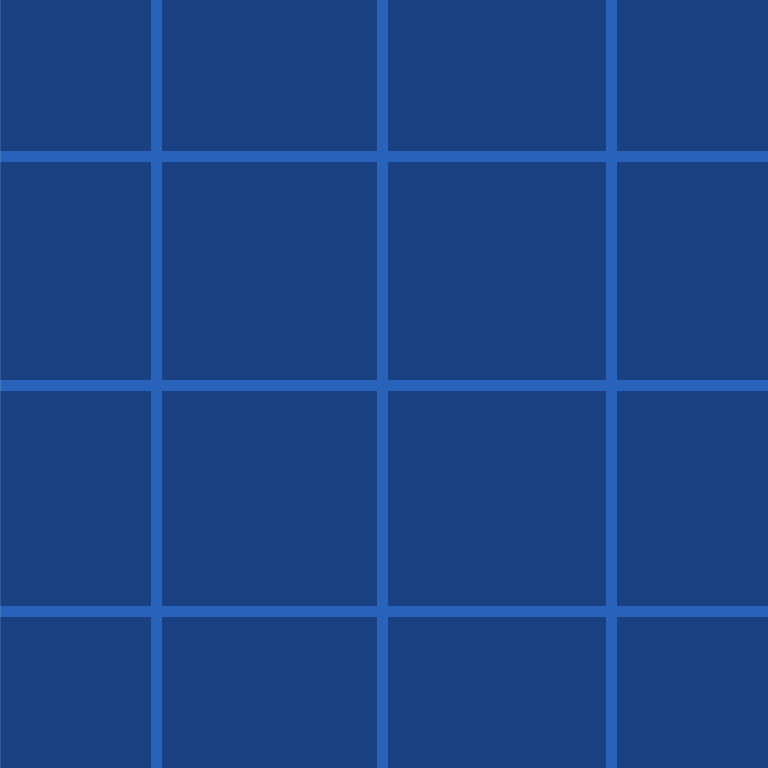
A WebGL 1 fragment shader for this pattern:

```glsl
precision highp float;
// A plain square grid: three light blue bars each way on a deep blue ground.
// Each axis finds its nearest bar by rounding, and the bar's box coverage
// over one pixel gives the smooth edge; the two axes are joined with max.

#define PITCH 0.29622        // distance between bar centres
#define BAR_WIDTH 0.01432
#define MIDDLE_SHIFT 0.00195 // the middle bars sit slightly low and left
#define RIM_WIDTH 0.0013     // faint pale rim along the left side
#define RIM_STRENGTH 0.25
#define GROUND_COLOR vec3(0.098, 0.251, 0.502)
#define BAR_COLOR vec3(0.161, 0.384, 0.729)
#define RIM_COLOR vec3(0.55, 0.65, 0.80)

uniform vec2 u_resolution;

// Share of a pixel on each axis that lies within halfWidth of a centre line.
vec2 coverage(vec2 dist, float halfWidth, vec2 pixel) {
  return clamp((halfWidth - dist) / pixel + 0.5, 0.0, 1.0);
}

// Distance on each axis to the nearest bar centre.
vec2 barDistance(vec2 p) {
  vec2 index = floor((p - 0.5) / PITCH + 0.5);
  vec2 isMiddle = 1.0 - step(0.5, abs(index));
  vec2 centre = 0.5 + index * PITCH - isMiddle * MIDDLE_SHIFT;
  return abs(p - centre);
}

void main() {
  vec2 pixel = 1.0 / u_resolution;
  vec2 p = gl_FragCoord.xy * pixel;

  // Bars
  vec2 bars = coverage(barDistance(p), 0.5 * BAR_WIDTH, pixel);
  vec3 color = mix(GROUND_COLOR, BAR_COLOR, max(bars.x, bars.y));

  // Left rim
  float rim = coverage(p, RIM_WIDTH, pixel).x;
  color = mix(color, RIM_COLOR, rim * RIM_STRENGTH);

  gl_FragColor = vec4(color, 1.0);
}
```
